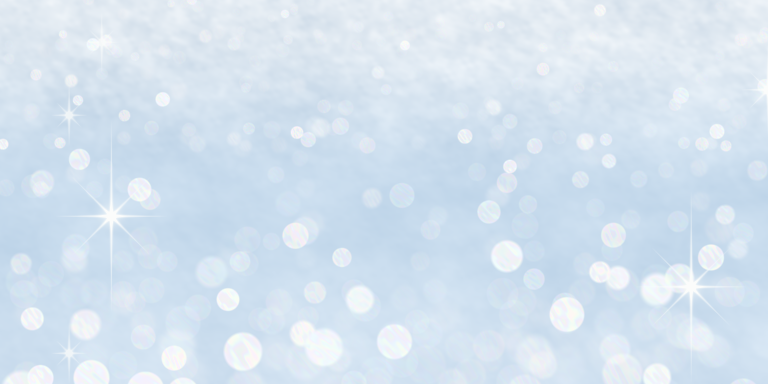
A WebGL 2 fragment shader for this background:

```glsl
#version 300 es
precision highp float;

uniform vec2 u_resolution;
out vec4 fragColor;

const float TAU = 6.28319;
const vec3 PALE_TOP = vec3(0.885, 0.918, 0.948);
const vec3 MID_BLUE = vec3(0.778, 0.857, 0.928);
const vec3 LOW_BLUE = vec3(0.82, 0.885, 0.945);
const vec3 COOL_WHITE = vec3(0.925, 0.965, 0.99);
const vec3 WARM_WHITE = vec3(0.99, 0.96, 0.96);
const vec3 BRIGHT_WHITE = vec3(0.985, 0.99, 0.985);

float hash(vec2 p) {
    return fract(sin(dot(p, vec2(127.1, 311.7))) * 43758.5);
}

float noise(vec2 p) {
    vec2 cell = floor(p);
    vec2 f = fract(p);
    f = f * f * (3.0 - 2.0 * f);
    float low = mix(hash(cell), hash(cell + vec2(1.0, 0.0)), f.x);
    float high = mix(hash(cell + vec2(0.0, 1.0)), hash(cell + 1.0), f.x);
    return mix(low, high, f.y);
}

vec2 rotate(vec2 p, float angle) {
    float c = cos(angle);
    float s = sin(angle);
    return vec2(c * p.x - s * p.y, s * p.x + c * p.y);
}

// Vertical gradient with broad clouds and fine mottling near the top
vec3 backdrop(vec2 p) {
    vec3 color = mix(LOW_BLUE, MID_BLUE, smoothstep(0.0, 0.38, p.y));
    color = mix(color, PALE_TOP, smoothstep(0.48, 0.97, p.y));
    float clouds = noise(p * vec2(5.0, 8.0)) + 0.6 * noise(p * vec2(13.0, 17.0) + 7.0) - 0.8;
    vec2 slanted = rotate(p, 0.35);
    float mottle = noise(slanted * vec2(28.0, 42.0)) + 0.7 * noise(slanted * vec2(60.0, 85.0) + 3.0) - 0.85;
    float mottleAmount = mix(0.018, 0.055, smoothstep(0.45, 0.9, p.y));
    return color + vec3(1.0, 0.75, 0.5) * (0.055 * clouds + mottleAmount * mottle);
}

// Pearly disc colour with diagonal rainbow streaks
vec3 pearl(float streak, float warmth, float strength) {
    vec3 rainbow = cos(TAU * (1.6 * streak + warmth + vec3(0.0, 0.33, 0.67)));
    return mix(COOL_WHITE, WARM_WHITE, warmth) + strength * rainbow;
}

float disc(vec2 offset, float radius, float softness) {
    return 1.0 - smoothstep(radius - softness, radius + softness, length(offset));
}

// A band of light discs; span and radii run from its lower to its upper edge
vec3 addDiscs(vec3 color, vec2 p, vec2 size, int count, vec2 span, vec2 radii, float rarity, float seed) {
    float pixel = size.y;
    for (int i = 0; i < count; i++) {
        float id = float(i) + seed;
        float level = hash(vec2(id, 1.3));
        vec2 center = vec2(hash(vec2(id, 2.7)) * size.x, mix(span.x, span.y, level));
        float radius = mix(radii.x, radii.y, level) * mix(0.7, 1.2, hash(vec2(id, 3.9)));
        vec2 offset = p - center;
        if (length(offset) > 1.6 * radius + 2.0 * pixel) continue;

        float brightness = pow(hash(vec2(id, 5.3)), rarity);
        float blur = pow(hash(vec2(id, 4.1)), 2.5) * (1.0 - 0.6 * brightness);
        float softness = max(pixel, radius * mix(0.06, 0.5, blur));
        float warmth = hash(vec2(id, 6.7));
        vec2 grain = rotate(offset, 0.6 + 0.6 * warmth) / radius;
        float streak = noise(grain * vec2(1.5, 4.5) + id * 3.1);
        float rim = smoothstep(0.7, 0.95, length(offset) / radius);
        float alpha = mix(0.15, 0.98, brightness) * (0.72 + 0.45 * streak + 0.12 * rim);
        alpha = min(alpha, 0.97) * disc(offset, radius, softness);
        vec3 tint = pearl(streak, warmth, 0.055 * (1.0 - blur));
        color = mix(color, mix(tint, BRIGHT_WHITE, 0.6 * brightness), alpha);
    }
    return color;
}

float ray(float along, float across, float reach, float pixel) {
    float taper = max(0.0, 1.0 - abs(along) / reach);
    float width = max(0.0045 * taper, 0.65 * pixel);
    return pow(taper, 0.8) * exp(-across * across / (width * width));
}

// Eight-pointed sparkle with a long vertical ray
float sparkle(vec2 offset, float size, float pixel) {
    vec2 diagonal = rotate(offset, TAU / 8.0);
    float light = ray(offset.y, offset.x, size, pixel);
    light += ray(offset.x, offset.y, 0.58 * size, pixel);
    light += 0.8 * ray(diagonal.x, diagonal.y, 0.58 * size, pixel);
    light += 0.8 * ray(diagonal.y, diagonal.x, 0.58 * size, pixel);
    light += 0.6 * exp(-dot(offset, offset) / (0.012 * size * size));
    return min(light, 1.0);
}

void main() {
    float pixel = 1.0 / u_resolution.y;
    float aspect = u_resolution.x * pixel;
    vec2 p = gl_FragCoord.xy * pixel;
    vec2 size = vec2(aspect, pixel);

    // Tiny glints above, medium discs between, crowded large discs below
    vec3 color = backdrop(p);
    color = addDiscs(color, p, size, 130, vec2(0.62, 1.02), vec2(0.02, 0.012), 4.5, 11.0);
    color = addDiscs(color, p, size, 75, vec2(0.3, 0.68), vec2(0.034, 0.021), 3.0, 211.0);
    color = addDiscs(color, p, size, 140, vec2(-0.03, 0.36), vec2(0.046, 0.034), 4.0, 401.0);

    // Two large sparkles, a column of small ones and one at the right edge
    float light = sparkle(p - vec2(aspect, 0.766), 0.12, pixel);
    for (int i = 0; i < 2; i++) {
        vec2 center = mix(vec2(0.145 * aspect, 0.437), vec2(0.9 * aspect, 0.253), float(i));
        light = max(light, sparkle(p - center, 0.25, pixel));
    }
    for (int i = 0; i < 3; i++) {
        float id = float(i);
        vec2 center = vec2(0.09 * aspect + 0.085 * mod(id, 2.0), fract(0.08 + 0.81 * id));
        light = max(light, 0.75 * sparkle(p - center, 0.08, pixel));
    }
    color = mix(color, BRIGHT_WHITE, light);
    fragColor = vec4(clamp(color, 0.0, 1.0), 1.0);
}
```
